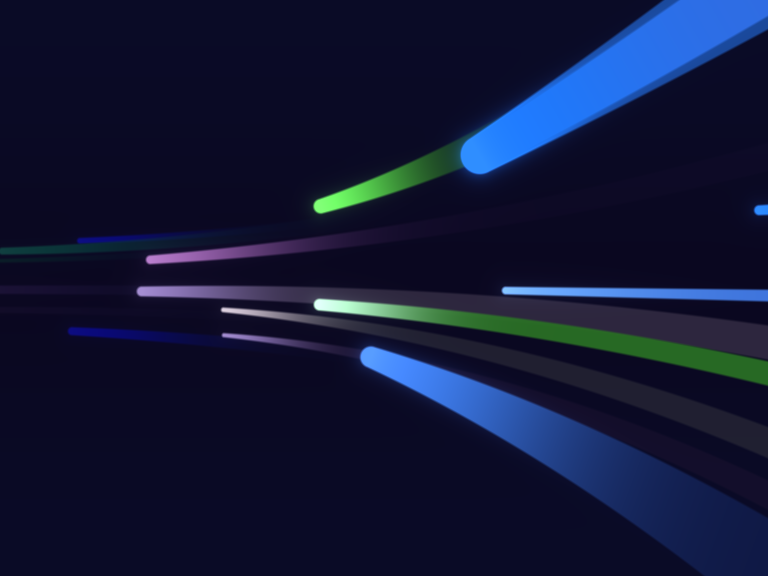
This background is drawn by a WebGL 1 fragment shader. Its source:

```glsl
precision highp float;
// Light trails sweeping out of a dark indigo distance at the left.
// Each trail is a parabola with a round head, a width that grows along it,
// and a colour and opacity that decay from head to tail.

#define EDGE 0.0028       // softness of trail edges
#define GLOW_SIZE 0.012   // reach of the halo around a trail
#define GLOW_GAIN 0.16    // strength of the halo
#define TIP_SIZE 0.045    // length of the bright tip
#define TIP_GAIN 0.16     // added white at the tip
#define NIGHT vec3(0.038, 0.042, 0.150)
#define HAZE vec3(0.040, 0.028, 0.125)

uniform vec2 u_resolution;

// head: start point; curve: slope and bend; width: half width and growth;
// near, far: colour with opacity at both ends; reach: length of the decay
void trail(inout vec3 color, vec2 p, vec2 head, vec2 curve, vec2 width,
           vec4 near, vec4 far, float reach) {
  vec2 q = p - head;
  float along = dot(q, normalize(vec2(1.0, curve.x)));
  float t = max(along, 0.0);
  float slope = curve.x + 2.0 * curve.y * q.x;
  float offset = q.y - (curve.x + curve.y * q.x) * q.x;
  float dist = along < 0.0 ? length(q) : abs(offset) / sqrt(1.0 + slope * slope);
  dist -= width.x + width.y * t;

  float decay = exp(-t * t / (reach * reach));
  vec4 ink = mix(far, near, decay);
  float soft = max(EDGE, 0.75 / u_resolution.y);
  float cover = 1.0 - smoothstep(-soft, soft, dist);
  float halo = exp(-max(dist, 0.0) / GLOW_SIZE) * (1.0 - cover);
  float tip = TIP_GAIN * exp(-t / TIP_SIZE) * dot(near.rgb, vec3(0.3, 0.5, 0.2));

  color += ink.rgb * halo * GLOW_GAIN * decay * ink.a * min(width.x * 60.0, 1.0);
  color = mix(color, ink.rgb + tip, cover * ink.a);
}

// Faint, far trails at the left
void distantTrails(inout vec3 c, vec2 p) {
  vec4 teal = vec4(0.04, 0.27, 0.25, 0.8);
  vec4 navy = vec4(0.03, 0.03, 0.55, 0.85);
  vec4 violet = vec4(0.22, 0.14, 0.36, 0.35);
  vec4 gone = vec4(0.04, 0.07, 0.20, 0.0);
  trail(c, p, vec2(0.139, 0.582), vec2(0.035, 0.10), vec2(0.005, 0.006), navy, gone, 0.24);
  trail(c, p, vec2(0.004, 0.564), vec2(0.020, 0.11), vec2(0.006, 0.014), teal, gone, 0.38);
  trail(c, p, vec2(-0.02, 0.547), vec2(0.015, 0.08), vec2(0.003, 0.008), teal * 0.65, gone, 0.25);
  trail(c, p, vec2(-0.05, 0.497), vec2(0.0, -0.01), vec2(0.007, 0.004), violet, gone, 0.35);
  trail(c, p, vec2(-0.05, 0.462), vec2(0.0, -0.05), vec2(0.005, 0.006), violet * 0.7, gone, 0.40);
  trail(c, p, vec2(0.125, 0.425), vec2(-0.05, -0.08), vec2(0.007, 0.012), navy, gone, 0.28);
}

// Thin lilac and grey trails through the middle
void middleTrails(inout vec3 c, vec2 p) {
  vec4 pink = vec4(0.64, 0.41, 0.72, 1.0);
  vec4 lilac = vec4(0.56, 0.47, 0.74, 1.0);
  vec4 pearl = vec4(0.76, 0.71, 0.77, 1.0);
  vec4 plum = vec4(0.24, 0.12, 0.34, 0.06);
  vec4 ash = vec4(0.21, 0.18, 0.27, 0.8);
  trail(c, p, vec2(0.261, 0.549), vec2(0.070, 0.09), vec2(0.0075, 0.015), pink, plum, 0.30);
  trail(c, p, vec2(0.246, 0.494), vec2(0.0, -0.075), vec2(0.0085, 0.019), lilac, ash, 0.20);
  trail(c, p, vec2(0.388, 0.462), vec2(-0.084, -0.169), vec2(0.004, 0.022), pearl,
        vec4(0.17, 0.17, 0.22, 0.65), 0.16);
  trail(c, p, vec2(0.389, 0.418), vec2(-0.088, -0.218), vec2(0.0035, 0.020),
        lilac, vec4(0.13, 0.08, 0.20, 0.4), 0.16);
}

// Bright green and blue trails in front
void frontTrails(inout vec3 c, vec2 p) {
  vec4 lime = vec4(0.40, 0.96, 0.36, 1.0);
  vec4 mint = vec4(0.74, 1.0, 0.84, 1.0);
  vec4 leaf = vec4(0.16, 0.43, 0.14, 0.95);
  vec4 azure = vec4(0.11, 0.48, 1.0, 1.0);
  vec4 sky = vec4(0.42, 0.67, 1.0, 1.0);
  vec4 dusk = vec4(0.10, 0.28, 0.60, 1.0);
  trail(c, p, vec2(0.557, 0.642), vec2(0.30, 0.32), vec2(0.0125, 0.045), lime,
        vec4(0.15, 0.50, 0.04, 0.05), 0.22);
  trail(c, p, vec2(0.555, 0.471), vec2(-0.078, -0.097), vec2(0.0100, 0.0135), mint, leaf, 0.16);
  trail(c, p, vec2(0.878, 0.4955), vec2(-0.019, 0.0), vec2(0.0065, 0.008), sky,
        vec4(0.24, 0.45, 0.86, 1.0), 0.25);
  trail(c, p, vec2(1.318, 0.635), vec2(0.05, 0.0), vec2(0.0085, 0.02), azure, azure, 0.30);
  trail(c, p, vec2(0.644, 0.380), vec2(-0.382, -0.226), vec2(0.0185, 0.076),
        vec4(0.26, 0.53, 1.0, 1.0), vec4(0.06, 0.10, 0.28, 0.85), 0.38);

  // Wide beam: a dim sheath around a bright core
  vec2 beamHead = vec2(0.833, 0.731);
  vec2 beamCurve = vec2(0.58, 0.07);
  trail(c, p, beamHead, beamCurve, vec2(0.033, 0.078), azure, dusk, 0.16);
  trail(c, p, beamHead, beamCurve, vec2(0.031, 0.045), azure,
        vec4(0.19, 0.42, 0.88, 1.0), 0.35);
}

void main() {
  vec2 uv = gl_FragCoord.xy / u_resolution;
  vec2 p = uv * vec2(4.0 / 3.0, 1.0);

  // Night backdrop with a purple haze across the middle
  float haze = exp(-pow((uv.y - 0.5) * 4.0, 2.0));
  vec3 color = mix(NIGHT, HAZE, haze);

  distantTrails(color, p);
  middleTrails(color, p);
  frontTrails(color, p);
  gl_FragColor = vec4(clamp(color, 0.0, 1.0), 1.0);
}
```
